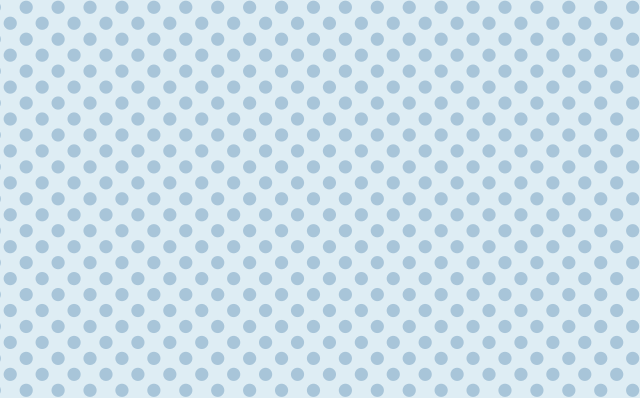
Give the GLSL for this pattern, as a Shadertoy shader.

```glsl
// Staggered blue polka dots on a pale blue ground

// Signed distance to the nearest dot edge, in units of the horizontal pitch
float staggeredDots(vec2 p, float radius) {
    float row = round(p.y * 2.0);
    float x = p.x - 0.5 * mod(row, 2.0);
    return length(vec2(x - round(x), p.y - 0.5 * row)) - radius;
}

void mainImage(out vec4 fragColor, in vec2 fragCoord) {
    // Lattice coordinates, anchored on the lowest left dot
    float pitch = 0.0802;
    vec2 p = (fragCoord / iResolution.y - vec2(0.0658, 0.0193)) / pitch;

    // Edge softened across one pixel
    float pixel = 1.0 / (iResolution.y * pitch);
    float dist = staggeredDots(p, 0.206);
    float coverage = clamp(0.5 - dist / pixel, 0.0, 1.0);

    vec3 ground = vec3(0.871, 0.929, 0.957);
    vec3 dotBlue = vec3(0.659, 0.773, 0.851);
    fragColor = vec4(mix(ground, dotBlue, coverage), 1.0);
}
```
